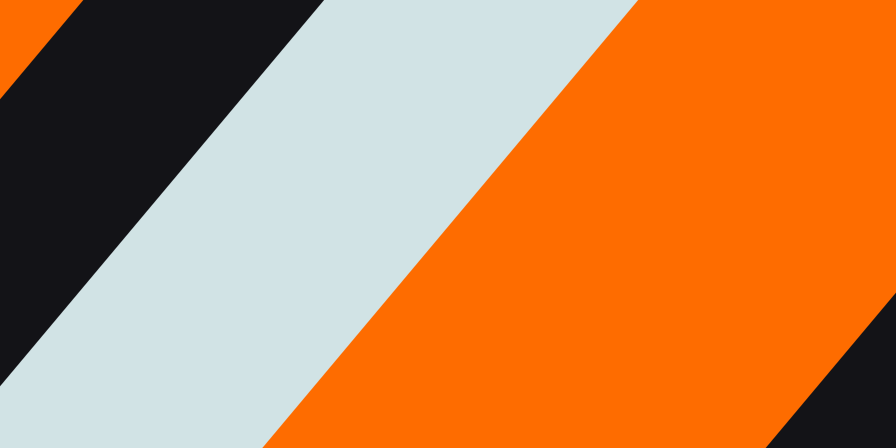
Reproduce this background procedurally as a WebGL 1 fragment shader.

```glsl
precision highp float;

uniform vec2 u_resolution;

const vec3 ORANGE = vec3(0.996, 0.424, 0.0);
const vec3 PALE = vec3(0.82, 0.89, 0.898);
const vec3 DARK = vec3(0.075, 0.073, 0.09);

// Antialiased step across a band boundary
float bandEdge(float across, float boundary, float softness) {
    return smoothstep(boundary - softness, boundary + softness, across);
}

void main() {
    // Canvas heights as units, so the bands keep their angle
    vec2 p = gl_FragCoord.xy / u_resolution.y;
    float aspect = u_resolution.x / u_resolution.y;
    p.x *= 2.0 / aspect;

    // Position along the top edge, following the slanted bands
    float across = p.x + 0.839 * (1.0 - p.y);
    float softness = 0.9 / u_resolution.y;

    // Bands from the upper left to the lower right
    vec3 color = ORANGE;
    color = mix(color, DARK, bandEdge(across, 0.186, softness));
    color = mix(color, PALE, bandEdge(across, 0.7235, softness));
    color = mix(color, ORANGE, bandEdge(across, 1.4245, softness));
    color = mix(color, DARK, bandEdge(across, 2.548, softness));

    gl_FragColor = vec4(color, 1.0);
}
```
